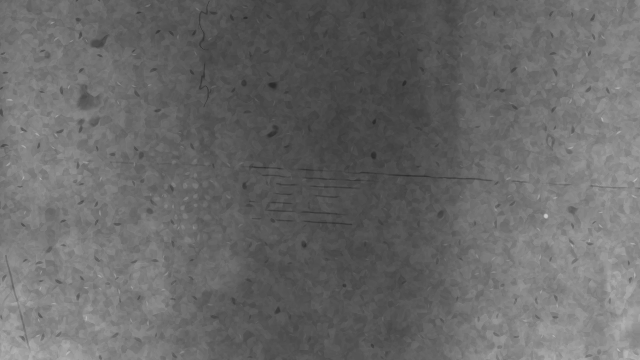
A WebGL 1 fragment shader for this texture:

```glsl
precision highp float;
uniform vec2 u_resolution;

#define DARK_TONE 0.285
#define LIGHT_TONE 0.47
#define FLOOR_GLOW 0.13
#define CLOUD_AMOUNT 0.09
#define FLAKE_AMOUNT 0.14
#define FLAKE_SCALE 62.0
#define STREAK_AMOUNT 0.035
#define CHIP_AMOUNT 0.13
#define CRACK_AMOUNT 0.11
#define CRACK_WIDTH 0.0012
#define SCRATCH_SLOPE -0.057

vec2 hash2(vec2 c) {
  vec3 q = fract(c.xyx * vec3(0.1031, 0.1030, 0.0973));
  q += dot(q, q.yzx + 33.33);
  return fract((q.xx + q.yz) * q.zy);
}

// Cellular noise around zero: low sharpness gives clouds, high gives flat flakes
float cells(vec2 p, float sharpness) {
  vec2 id = floor(p), f = p - id;
  float sum = 0.0, total = 0.0;
  for (int j = -1; j <= 1; j++) {
    for (int i = -1; i <= 1; i++) {
      vec2 g = vec2(float(i), float(j));
      vec2 d = g + hash2(id + g) - f;
      float w = exp(-sharpness * dot(d, d));
      sum += w * hash2(id + g + 71.0).x;
      total += w;
    }
  }
  return sum / total - 0.5;
}

// Scattered ellipses, each turned at random inside its own grid cell
float chips(vec2 p, float scale, float chance, float radius, float stretch) {
  vec2 id = floor(p * scale);
  vec2 a = hash2(id), b = hash2(id + 37.0);
  vec2 d = fract(p * scale) - 0.35 - 0.3 * a;
  float angle = 6.283 * b.x, c = cos(angle), s = sin(angle);
  d = vec2(c * d.x + s * d.y, c * d.y - s * d.x);
  d.y = d.y * stretch + 0.8 * d.x * d.x * stretch;
  float size = radius * (0.5 + 0.5 * b.y);
  float soft = max(0.4 * size, scale * stretch * 0.5 / u_resolution.y);
  float present = step(hash2(id + 11.0).y, chance);
  return present * (1.0 - smoothstep(size - soft, size + soft, length(d)));
}

float blob(vec2 p, vec2 center, float radius, float soft) {
  return 1.0 - smoothstep(radius - soft, radius + soft, length(p - center));
}

float crack(vec2 p, vec2 a, vec2 b, float width) {
  vec2 ab = b - a;
  float t = clamp(dot(p - a, ab) / dot(ab, ab), 0.0, 1.0);
  float px = 1.0 / u_resolution.y;
  float line = 1.0 - smoothstep(width - 0.5 * px, width + px, length(p - a - t * ab));
  return line * smoothstep(-0.25, 0.2, cells(p * 22.0, 6.0) + 0.08);
}

void main() {
  vec2 p = gl_FragCoord.xy / u_resolution.y;
  vec2 uv = gl_FragCoord.xy / u_resolution;
  vec2 wobble = vec2(cells(p * 30.0, 6.0), cells(p * 30.0 + 50.0, 6.0));
  vec2 q = p + 0.012 * wobble;

  // Broad shading: dark central column, paler sides and floor
  float low = 1.0 - uv.y;
  float side = smoothstep(0.0, 0.5, abs(uv.x - 0.55 + 0.04 * low));
  float tone = mix(DARK_TONE, LIGHT_TONE, side);
  tone += FLOOR_GLOW * low * low * (0.45 + 0.55 * side);
  tone += 0.025 * smoothstep(0.705, 0.725, uv.x) - 0.012;
  tone -= 0.035 * side * smoothstep(0.5, 1.0, uv.y) * step(uv.x, 0.55);

  // Stains, vertical streaks and worn plaster
  float clouds = cells(q * 3.5, 5.0) + 0.6 * cells(q * 9.0 + 20.0, 5.0);
  tone += CLOUD_AMOUNT * clouds * (0.4 + 0.6 * side);
  tone += STREAK_AMOUNT * cells(vec2(q.x * 17.0, q.y * 1.6), 5.0);
  float worn = smoothstep(0.05, 0.25, cells(q * 15.0 + 9.0, 9.0));
  tone += 0.055 * worn * side * smoothstep(0.45, 0.85, low);

  // Flat flakes at two sizes
  float flakes = cells(q * FLAKE_SCALE, 18.0) + 0.6 * cells(q * FLAKE_SCALE * 2.1, 12.0);
  flakes += 0.5 * cells(q * FLAKE_SCALE * 0.45 + 5.0, 14.0);
  tone += FLAKE_AMOUNT * flakes * tone;

  // Pale dabs left of the middle, and one smooth patch below
  vec2 dab = (p - vec2(0.51, 0.46)) / vec2(0.085, 0.17);
  tone += 0.085 * exp(-dot(dab, dab)) * chips(q, 34.0, 0.75, 0.32, 1.3);
  tone += 0.035 * blob(q, vec2(0.605, 0.25), 0.062, 0.012);

  // Small chips, light and dark
  float wear = 0.3 + 0.7 * side;
  tone += CHIP_AMOUNT * wear * chips(p, 23.0, 0.22, 0.18, 3.0);
  tone -= CHIP_AMOUNT * wear * chips(p + 3.7, 19.0, 0.32, 0.22, 2.6);
  tone -= 0.7 * CHIP_AMOUNT * chips(q + 8.1, 11.0, 0.12, 0.13, 1.5);

  // Ragged pits, a bright nick and a scuffed corner
  vec2 r = p + 0.04 * wobble;
  float pits = blob(r, vec2(0.235, 0.73), 0.028, 0.008);
  pits = max(pits, blob(r, vec2(0.255, 0.67), 0.014, 0.005));
  pits = max(pits, blob(r, vec2(0.275, 0.86 + 0.03), 0.014, 0.006));
  pits = max(pits, blob(r, vec2(0.77, 0.765), 0.011, 0.005));
  pits = max(pits, blob(r, vec2(0.745, 0.638), 0.009, 0.004));
  pits = max(pits, blob(r, vec2(1.60, 0.41), 0.010, 0.005));
  tone -= 0.11 * pits;
  float rim = abs(length(r - vec2(1.53, 0.61)) - 0.018);
  tone -= 0.07 * (1.0 - smoothstep(0.002, 0.007, rim));
  tone += 0.28 * blob(q, vec2(1.515, 0.397), 0.006, 0.003);
  vec2 scuff = (q - vec2(1.745, 0.11)) * mat2(0.8, 0.6, -0.6, 0.8);
  tone += 0.15 * exp(-dot(scuff * vec2(18.0, 40.0), scuff * vec2(18.0, 40.0)));

  // Long scratch, shorter parallel ones and two wandering cracks
  vec2 n = p + 0.003 * wobble;
  float cracks = crack(n, vec2(0.70, 0.537), vec2(1.78, 0.537 + 1.08 * SCRATCH_SLOPE), CRACK_WIDTH);
  cracks = max(cracks, 0.4 * crack(n, vec2(0.2, 0.553), vec2(0.7, 0.537), CRACK_WIDTH));
  for (int i = 1; i <= 6; i++) {
    float k = float(i);
    vec2 h = hash2(vec2(k, 4.0));
    vec2 start = vec2(0.68 + 0.12 * h.x, 0.537 - 0.024 * k);
    vec2 run = vec2(1.0, SCRATCH_SLOPE) * (0.14 + 0.2 * h.y);
    cracks = max(cracks, 0.75 * crack(n, start, start + run, CRACK_WIDTH));
  }
  vec2 bend = p + 0.035 * wobble;
  cracks = max(cracks, 0.8 * crack(bend, vec2(0.57, 1.0), vec2(0.56, 0.70), CRACK_WIDTH));
  cracks = max(cracks, crack(n, vec2(0.015, 0.29), vec2(0.09, 0.0), 1.5 * CRACK_WIDTH));
  tone -= CRACK_AMOUNT * cracks;

  gl_FragColor = vec4(vec3(clamp(tone, 0.0, 1.0)), 1.0);
}
```
